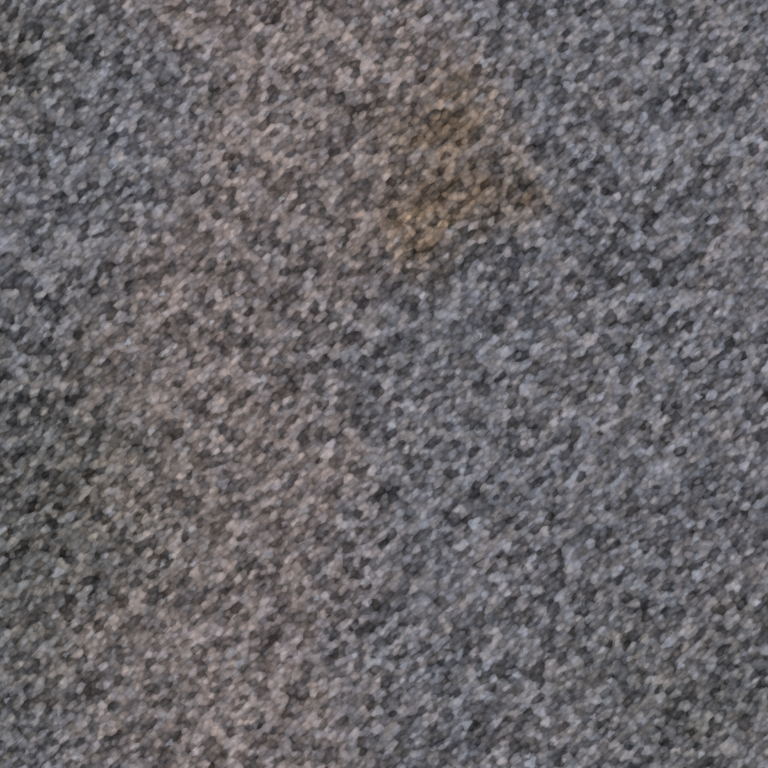
Write a WebGL 1 fragment shader that draws this texture.

```glsl
precision highp float;
// Weathered asphalt: soft, slightly slanted mineral grains in grey tones.
// Two layers of smooth cellular noise make the grains, sparse pale chips lie
// on top, and broad warm, cool, dark and rusty patches tint the surface.
uniform vec2 u_resolution;

#define COARSE_CELLS 94.0
#define FINE_CELLS 150.0
#define CHIP_CELLS 32.0
#define CHIP_SHARE 0.24
#define GRAIN_CONTRAST 0.36
#define PATCH_CONTRAST 0.10
#define MEAN_TONE 0.405
#define SLANT 0.75
#define STRETCH 1.22

vec2 hash2(vec2 p) {
  vec2 q = vec2(dot(p, vec2(127.1, 311.7)), dot(p, vec2(269.5, 183.3)));
  return fract(sin(q) * 43758.55);
}

// Smooth cellular noise: x = blended cell tone, y = distance to nearest grain,
// z = blended cell hue.
vec3 grains(vec2 p) {
  vec2 cell = floor(p);
  vec3 sum = vec3(0.0);
  float nearest = 8.0;
  for (int j = -1; j <= 1; j++) {
    for (int i = -1; i <= 1; i++) {
      vec2 id = cell + vec2(float(i), float(j));
      vec2 offset = id + 0.1 + 0.8 * hash2(id) - p;
      float d2 = dot(offset, offset);
      float weight = exp(-9.0 * d2);
      sum += weight * vec3(hash2(id + 37.2), 1.0);
      nearest = min(nearest, d2);
    }
  }
  return vec3(sum.x / sum.z, sqrt(nearest), sum.y / sum.z);
}

// Sparse angular chips: x = coverage, y = random brightness.
vec2 chips(vec2 p) {
  vec2 cell = floor(p);
  vec2 result = vec2(0.0);
  for (int j = -1; j <= 1; j++) {
    for (int i = -1; i <= 1; i++) {
      vec2 id = cell + vec2(float(i), float(j));
      vec2 kind = hash2(id + 71.4);
      vec2 offset = p - id - hash2(id + 13.6);
      float angle = atan(offset.y, offset.x);
      float radius = mix(0.09, 0.23, kind.y * kind.y);
      radius *= 1.0 + 0.22 * sin(3.0 * angle + 40.0 * kind.y);
      float cover = 1.0 - smoothstep(-0.06, 0.06, length(offset) - radius);
      cover *= step(kind.x, CHIP_SHARE);
      if (cover > result.x) result = vec2(cover, kind.x / CHIP_SHARE);
    }
  }
  return result;
}

float blob(vec2 p, vec2 center, vec2 size) {
  vec2 q = (p - center) / size;
  return exp(-dot(q, q));
}

void main() {
  vec2 uv = gl_FragCoord.xy / u_resolution;

  // Rotate and stretch so grains lean up to the right.
  float c = cos(SLANT), s = sin(SLANT);
  vec2 slanted = vec2(c * uv.x + s * uv.y, c * uv.y - s * uv.x);
  slanted *= vec2(1.0 / STRETCH, STRETCH);
  vec3 coarse = grains(slanted * COARSE_CELLS);
  vec3 fine = grains(slanted * FINE_CELLS + 19.7);
  float grain = 0.75 * (coarse.x - 0.5) + 0.5 * (fine.x - 0.5)
              + 0.35 * (0.4 - coarse.y) + 0.2 * (0.4 - fine.y);

  // Broad patches, broken up by large cells and layered sines.
  vec2 warped = uv + 0.04 * sin(uv.yx * 13.0 + vec2(0.4, 2.1))
              + 0.015 * sin(uv.yx * 37.0 + vec2(1.7, 0.3));
  float mottle = grains(warped * 11.0).x - 0.5;
  float speckle = grains(warped * 30.0 + 5.3).x - 0.5;
  float band = abs(warped.x - 0.34 + 0.08 * sin(uv.y * 5.0));
  float warm = clamp(1.0 - smoothstep(0.08, 0.30, band) + 0.5 * mottle, 0.0, 1.0);
  float shade = blob(warped, vec2(0.04, 0.33), vec2(0.17, 0.25))
              + 0.7 * blob(warped, vec2(0.02, 0.96), vec2(0.12, 0.09))
              + 0.6 * blob(warped, vec2(0.92, 0.12), vec2(0.16, 0.13));
  float stain = blob(warped, vec2(0.54, 0.80), vec2(0.075, 0.085))
              + blob(warped, vec2(0.62, 0.69), vec2(0.06, 0.045));
  stain = clamp(stain * (0.9 + 1.1 * speckle), 0.0, 1.0);

  float tone = MEAN_TONE + GRAIN_CONTRAST * grain;
  tone += PATCH_CONTRAST * (0.3 * mottle + 0.35 * speckle + 0.25 * warm
                           - 0.6 * shade - 0.65 * stain);

  // Tint the grey, then let single grains drift in hue.
  vec3 tint = mix(vec3(0.99, 0.985, 1.04), vec3(1.05, 0.975, 0.975), warm);
  tint = mix(tint, vec3(1.02, 1.0, 0.95), 0.6 * clamp(shade, 0.0, 1.0));
  tint = mix(tint, vec3(1.14, 0.97, 0.82), 0.8 * stain);
  tint += (coarse.z - 0.5) * vec3(0.05, 0.0, -0.06);
  vec3 color = tone * tint;

  // Pale chips.
  vec2 chip = chips(slanted * CHIP_CELLS);
  vec3 chipColor = mix(vec3(0.53, 0.52, 0.54), vec3(0.65, 0.67, 0.72), chip.y);
  chipColor += 0.3 * GRAIN_CONTRAST * grain;
  color = mix(color, chipColor, 0.7 * chip.x * (1.0 - 0.5 * stain));

  gl_FragColor = vec4(clamp(color, 0.0, 1.0), 1.0);
}
```
